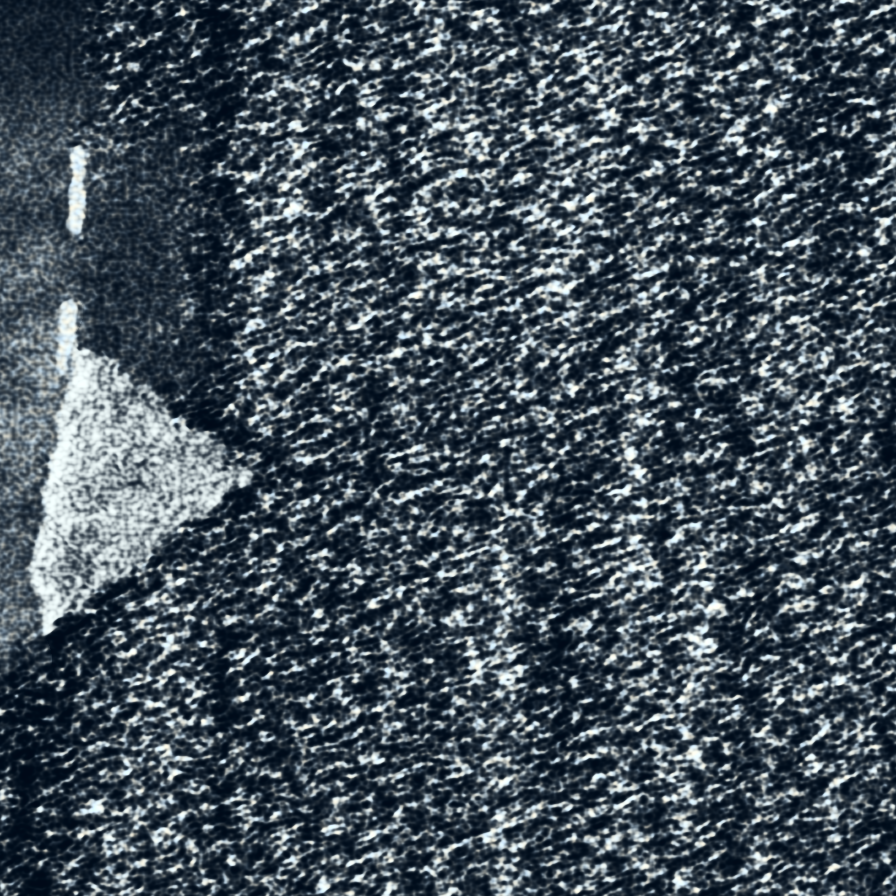
A WebGL 1 fragment shader for this texture:

```glsl
precision highp float;
// Glittering wind-rippled sea seen from above, with a breaking wave at the left.
uniform vec2 u_resolution;

#define RIPPLE_TILT 0.38
#define RIPPLE_FREQ vec2(33.0, 84.0)
#define BEAD_FREQ vec2(84.0, 150.0)
#define SPARK_FREQ vec2(165.0, 190.0)
#define SWELL_FREQ vec2(17.0, 2.0)
#define GLINT_GAIN 0.96
#define FOAM_LEVEL 1.15
#define FOAM_TIP vec2(0.29, 0.47)
#define FOAM_SLOPE 1.33
#define DEEP_COLOR vec3(-0.015, 0.035, 0.092)
#define GLINT_COLOR vec3(0.94, 0.985, 0.985)

vec2 randomDirection(vec2 cell) {
  vec3 h = fract(cell.xyx * vec3(0.1031, 0.1030, 0.0973));
  h += dot(h, h.yzx + 33.33);
  float angle = 6.2832 * fract((h.x + h.y) * h.z);
  return vec2(cos(angle), sin(angle));
}

// Gradient noise scaled to about unit deviation
float noise(vec2 p) {
  vec2 i = floor(p), f = fract(p);
  vec2 w = f * f * f * (f * (f * 6.0 - 15.0) + 10.0);
  vec2 e = vec2(0.0, 1.0);
  float a = dot(randomDirection(i), f);
  float b = dot(randomDirection(i + e.yx), f - e.yx);
  float c = dot(randomDirection(i + e.xy), f - e.xy);
  float d = dot(randomDirection(i + e.yy), f - e.yy);
  return 4.0 * mix(mix(a, b, w.x), mix(c, d, w.x), w.y);
}

float band(float x, float center, float width) {
  float d = (x - center) / width;
  return exp(-d * d);
}

float segmentDistance(vec2 p, vec2 a, vec2 b) {
  vec2 ab = b - a;
  return length(p - a - ab * clamp(dot(p - a, ab) / dot(ab, ab), 0.0, 1.0));
}

// Tilted ripples whose crests break into beads, over long upright swells
float seaGlints(vec2 p, float spark) {
  vec2 bent = p + 0.0018 * vec2(noise(p * 19.0), noise(p * 19.0 + 40.0));
  float c = cos(RIPPLE_TILT), s = sin(RIPPLE_TILT);
  vec2 q = vec2(c * bent.x + s * bent.y, c * bent.y - s * bent.x);
  float ripple = noise(q * RIPPLE_FREQ);
  float bead = noise(q * BEAD_FREQ + 17.0);
  float swell = noise(vec2(p.x - 0.06 * p.y, p.y) * SWELL_FREQ + 5.0);
  float patches = noise(p * 7.0 + 61.0);
  float crest = 0.8 + 0.4 * smoothstep(-1.0, 1.0, ripple);
  return GLINT_GAIN * (0.72 * ripple + crest * (0.74 * bead + 0.46 * spark))
       + 0.3 * swell + 0.08 * patches;
}

void main() {
  vec2 p = gl_FragCoord.xy / min(u_resolution.x, u_resolution.y);
  float spark = noise(p * SPARK_FREQ + 9.0);
  float curl = noise(p * 85.0 + 0.4 * noise(p * 34.0));
  float cloud = 0.75 * noise(p * vec2(11.0, 15.0) + 3.0) + 0.5 * noise(p * 31.0 + 8.0);
  float ragged = 0.008 * noise(p * 33.0) + 0.005 * curl;

  // Outline of the breaking wave
  float front = 0.04 + 0.05 * smoothstep(0.36, 0.7, p.y)
              + 0.25 * max(0.36 - p.y, 0.0) + 0.004 * noise(vec2(p.y * 26.0, 1.5));
  float ahead = p.x - front;
  float tail = FOAM_TIP.x - FOAM_SLOPE * abs(p.y - FOAM_TIP.y) - p.x + ragged;

  // Open water, dimmed in the troughs around the wave
  float lowWater = 1.0 - smoothstep(0.26, 0.34, p.y);
  float highWater = smoothstep(0.48, 0.6, p.y);
  float dim = 0.75 * band(p.x + 0.01 * cloud, 0.24, 0.03) * highWater;
  dim += 0.6 * smoothstep(0.8, 0.93, p.y) * (1.0 - smoothstep(0.2, 0.33, p.x));
  dim += lowWater * (0.9 * band(p.x, 0.078, 0.01) + 0.9 * band(p.x, 0.247, 0.01));
  dim += 0.7 * lowWater * (1.0 - smoothstep(0.055, 0.085, p.x));
  dim += 0.8 * band(tail, -0.025, 0.025) * step(0.0, ahead);
  float level = seaGlints(p, spark) - dim;

  // Smooth wave face
  float face = smoothstep(-0.01, 0.015, ahead)
             * (1.0 - smoothstep(0.17, 0.27, p.x + 0.015 * cloud))
             * smoothstep(0.53, 0.6, p.y) * (1.0 - smoothstep(0.78, 0.9, p.y + 0.015 * cloud));
  float faceLevel = -0.3 + 0.32 * spark + 0.28 * curl + 0.22 * cloud
                  + 0.5 * smoothstep(0.72, 0.85, p.y) * band(p.x, 0.11, 0.05);
  level = mix(level, faceLevel, 0.88 * face);

  // Misty spent foam behind the wave
  float mist = (1.0 - smoothstep(-0.015, 0.025, ahead + 0.008 * cloud))
             * smoothstep(0.22, 0.29, p.y - 0.7 * p.x + ragged);
  float mistLevel = 0.2 + 0.28 * cloud + 0.28 * spark + 0.18 * curl
                  + 0.6 * band(p.y - 0.5 * p.x, 0.54, 0.07)
                  + 0.3 * band(p.y, 0.33, 0.07)
                  - 1.0 * smoothstep(0.84, 0.97, p.y + 0.02 * cloud);
  level = mix(level, mistLevel, mist);

  // Bright foam wedge and the thin lips above it
  float foam = smoothstep(-0.006, 0.006, ahead) * smoothstep(-0.008, 0.02, tail);
  float foamLevel = FOAM_LEVEL + 0.42 * curl + 0.38 * spark + 0.25 * cloud
                  + 1.2 * band(ahead, 0.005, 0.02);
  level = mix(level, foamLevel, foam);
  float lip = min(segmentDistance(p, vec2(0.088, 0.825), vec2(0.086, 0.745)),
                  segmentDistance(p, vec2(0.078, 0.655), vec2(0.07, 0.59)));
  level = mix(level, 2.2 + 0.3 * spark, 1.0 - smoothstep(0.004, 0.012, lip + 0.2 * ragged));

  // Tone curve: mostly dark, with few bright glints
  float rank = 1.0 / (1.0 + exp(-1.7 * level));
  float tone = 0.38 * rank + 0.66 * pow(rank, 5.0);
  vec3 color = mix(DEEP_COLOR, GLINT_COLOR, tone);
  float tint = 0.03 * noise(p * 110.0 + 70.0) * (1.0 - foam);
  color += tint * tone * vec3(1.0, 0.1, -1.0);
  gl_FragColor = vec4(clamp(color, 0.0, 1.0), 1.0);
}
```
